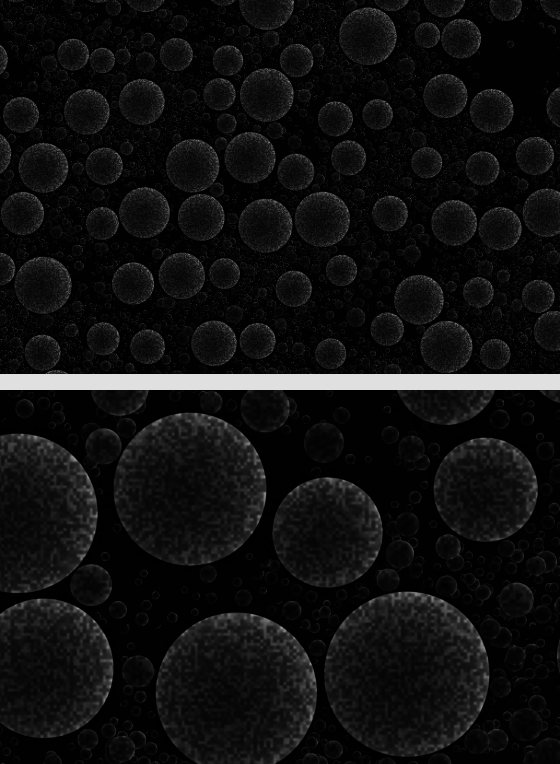
Top: the whole. Bottom: its middle third, enlarged.
Give the GLSL for this pattern, as a WebGL 2 fragment shader.

```glsl
#version 300 es
precision highp float;
// Grainy dark microspheres of many sizes, rim-lit, over a field of tiny bubbles.
uniform vec2 u_resolution;
out vec4 fragColor;

const float CELL = 0.158;              // spacing of the large spheres
const vec2 CLEARING = vec2(1.37, 0.83); // centre of the sparse dark area

vec3 hash3(vec2 c) {
    vec3 q = fract(c.xyx * vec3(0.1031, 0.1030, 0.0973));
    q += dot(q, q.yxz + 33.33);
    return fract((q.xxy + q.yzz) * q.zyx);
}

// Smoothly interpolated film grain
float grain(vec2 p) {
    vec2 g = p * 342.0 - 0.5, c = floor(g), f = smoothstep(0.0, 1.0, g - c);
    c += 71.0;
    return mix(mix(hash3(c).x, hash3(c + vec2(1, 0)).x, f.x),
               mix(hash3(c + vec2(0, 1)).x, hash3(c + 1.0).x, f.x), f.y);
}

// Jittered, staggered centre (xy) and wanted radius (z) of a large sphere
vec3 largeSeed(vec2 cell) {
    vec3 h = hash3(cell + 19.0);
    vec2 centre = cell + 0.22 + 0.56 * h.xy + vec2(0.5 * mod(cell.y, 2.0), 0.0);
    return vec3(centre * CELL, mix(0.040, 0.080, h.z * h.z));
}

// Neighbours share the space between them by wanted size, so none overlap
float largeRadius(vec2 cell, vec3 seed) {
    if (distance(seed.xy, CLEARING) < 0.12) return -1.0;
    float radius = seed.z;
    for (int y = -1; y <= 1; y++)
        for (int x = -1; x <= 1; x++) {
            if (x == 0 && y == 0) continue;
            vec3 other = largeSeed(cell + vec2(x, y));
            float share = seed.z / (seed.z + other.z);
            radius = min(radius, 0.95 * share * distance(seed.xy, other.xy));
        }
    return radius;
}

// Offset (xy) and radius (z) of the nearest large sphere
vec3 nearestLarge(vec2 p) {
    vec3 best = vec3(9.0, 9.0, 0.0);
    vec2 home = floor(p / CELL);
    for (int y = -1; y <= 1; y++)
        for (int x = -1; x <= 1; x++) {
            vec2 cell = home + vec2(x, y);
            vec3 seed = largeSeed(cell);
            vec3 ball = vec3(p - seed.xy, largeRadius(cell, seed));
            if (length(ball.xy) - ball.z < length(best.xy) - best.z) best = ball;
        }
    return best;
}

// Dim body brightening toward a thin rim, favouring the upper right
float shade(vec2 normal, float body, float curve, float rim) {
    float t = min(length(normal), 1.0);
    float light = body + curve * (1.0 - sqrt(1.0 - t * t)) + rim * pow(t, 18.0);
    return light * (0.97 + 0.5 * dot(normal, vec2(0.7, 0.6)));
}

float coverage(float dist) {
    float px = 0.8 / u_resolution.y;
    return 1.0 - smoothstep(-px, px, dist);
}

// Paints one layer of small bubbles that fit between the large spheres
float paintSmall(float under, vec2 p, float size, vec2 radii, float fill, float angle, vec3 tone) {
    mat2 turn = mat2(cos(angle), sin(angle), -sin(angle), cos(angle));
    vec2 q = turn * p / size, cell = floor(q);
    vec3 h = hash3(cell + 200.0 + angle * 40.0);
    vec2 pick = hash3(cell.yx + 350.0 + angle * 10.0).xy;
    if (pick.x > fill) return under;
    float radius = mix(radii.x, radii.y, h.z * h.z);
    vec2 centre = 0.5 + (h.xy - 0.5) * (1.0 - 2.0 * radius / size);
    vec2 d = (q - cell - centre) * size * turn;
    if (length(d) > radius * 1.3) return under;
    vec3 large = nearestLarge(p - d);
    radius = min(radius, length(large.xy) - large.z - 0.002);
    if (radius < radii.x * 0.6) return under;
    float light = shade(d / radius, tone.x, tone.y, tone.z) * (0.6 + 0.8 * pick.y);
    return mix(under, light, coverage(length(d) - radius));
}

void main() {
    vec2 p = gl_FragCoord.xy / u_resolution.y;

    // Tiny bubbles gather in drifting patches and thin out in the clearing
    float swarm = 0.6 + 0.25 * sin(p.x * 9.0 + 2.0 * sin(p.y * 7.0))
                + 0.2 * sin(p.y * 12.0 - p.x * 5.0 + 1.0);
    float open = smoothstep(0.08, 0.26, distance(p, CLEARING));
    float light = 0.002;
    light = paintSmall(light, p, 0.013, vec2(0.0028, 0.006), swarm * open, 0.4, vec3(0.003, 0.05, 0.08));
    light = paintSmall(light, p, 0.022, vec2(0.004, 0.010), 0.7 * swarm * open, 1.1, vec3(0.006, 0.05, 0.08));
    light = paintSmall(light, p, 0.037, vec2(0.007, 0.016), 0.55 * open, 0.7, vec3(0.012, 0.05, 0.08));
    light = paintSmall(light, p, 0.062, vec2(0.011, 0.027), 0.60 * open, 0.2, vec3(0.022, 0.07, 0.06));

    // Large spheres, each with a dark halo
    vec3 ball = nearestLarge(p);
    float gap = length(ball.xy) - ball.z;
    light *= mix(0.4, 1.0, smoothstep(0.0, 0.012, gap));
    if (ball.z > 0.0)
        light = mix(light, shade(ball.xy / ball.z, 0.040, 0.145, 0.08), coverage(gap));

    float speck = grain(p);
    light *= 0.5 + 1.5 * speck * speck;
    fragColor = vec4(vec3(light + 0.001), 1.0);
}
```
